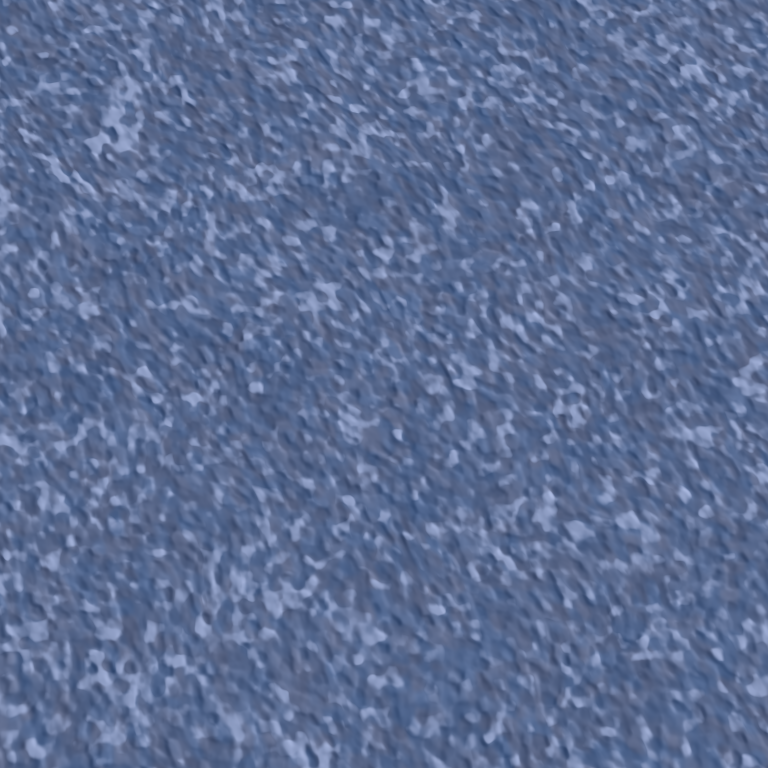
A Shadertoy shader for this texture:

```glsl
const vec3  BASE_BLUE    = vec3(0.337, 0.404, 0.547);
const vec3  LIGHT_TINT   = vec3(1.00, 0.97, 1.00);
const vec3  HUE_SHIFT    = vec3(-0.05, 0.00, 0.04);
const float GRAIN_COUNT  = 92.0;   // grains across the lower edge
const float GRAIN_LENGTH = 1.30;   // length of a grain over its width
const float FLAKE_COUNT  = 70.0;   // pale flakes across the lower edge
const float PATCH_COUNT  = 14.0;   // clusters of flakes
const float LEAN         = 0.20;   // slant of the grain at the lower edge
const float LEAN_GROWTH  = 0.13;   // extra slant towards the top
const float RECESSION    = 0.22;   // shrinking of the features towards the top
const float GRAIN_GAIN   = 0.10;
const float RELIEF_GAIN  = 0.13;
const float FINE_GAIN    = 0.04;
const float FLAKE_GAIN   = 0.18;
const float PATCH_GAIN   = 0.02;
const float CELL_SHARPNESS = 4.0;
const vec2  LIGHT_STEP   = vec2(0.48, 0.20);

vec3 hash3(vec2 p) {
    vec3 q = fract(p.xyx * vec3(0.1031, 0.1030, 0.0973));
    q += dot(q, q.yxz + 33.33);
    return fract((q.xxy + q.yzz) * q.zyx);
}

// Cellular noise: each cell has a random tone, blended softly at its border
float cells(vec2 p) {
    vec2 home = floor(p);
    float toneSum = 0.0, weightSum = 0.0;
    for (int y = -1; y <= 1; y++) {
        for (int x = -1; x <= 1; x++) {
            vec2 cell = home + vec2(x, y);
            vec3 rnd = hash3(cell + 200.0);
            vec2 d = cell + mix(vec2(0.15), vec2(0.85), rnd.xy) - p;
            float weight = exp(-CELL_SHARPNESS * dot(d, d));
            toneSum += weight * rnd.z;
            weightSum += weight;
        }
    }
    return toneSum / weightSum;
}

// Receding ground plane, gently warped by layered sines
vec2 groundPlane(vec2 uv) {
    vec2 p = vec2((uv.x - 0.5) * (1.0 + RECESSION * uv.y),
                  uv.y * (1.0 + RECESSION * uv.y));
    p.x += 0.005 * sin(19.0 * p.y + 2.0 * sin(11.0 * p.x));
    p.y += 0.004 * sin(23.0 * p.x + 2.0 * sin(13.0 * p.y));
    return p;
}

void mainImage(out vec4 fragColor, in vec2 fragCoord) {
    vec2 uv = fragCoord / iResolution.y;
    vec2 ground = groundPlane(uv);

    // Slanted grain with side light
    vec2 grainPos = ground;
    grainPos.x += LEAN * ground.y + LEAN_GROWTH * ground.y * ground.y;
    grainPos *= GRAIN_COUNT * vec2(1.0, 1.0 / GRAIN_LENGTH);
    float grain = cells(grainPos);
    float relief = grain - cells(grainPos + LIGHT_STEP);
    float fine = cells(grainPos * 1.6 + 37.0);

    // Pale flakes gathered in loose clusters
    float patches = cells(ground * PATCH_COUNT + 71.0) - 0.5;
    vec2 flakePos = ground + vec2(0.15 * ground.y, 0.0);
    float flake = cells(flakePos * FLAKE_COUNT + 113.0);
    flake += 0.3 * patches + 0.4 * (grain - 0.5) + 0.2 * (fine - 0.5);
    flake = smoothstep(0.54, 1.02, flake);

    float shade = GRAIN_GAIN * (grain - 0.5)
                + RELIEF_GAIN * relief
                + FINE_GAIN * (fine - 0.5)
                + FLAKE_GAIN * flake
                + PATCH_GAIN * patches;

    // Bluer and greyer spots
    float hue = cells(grainPos * 0.7 + 159.0) - 0.5;
    vec3 color = BASE_BLUE + shade * LIGHT_TINT + HUE_SHIFT * hue * (1.0 - flake);

    fragColor = vec4(clamp(color, 0.0, 1.0), 1.0);
}
```
